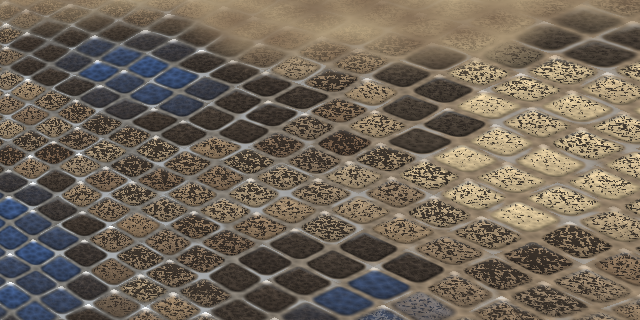
Write a WebGL 2 fragment shader that draws this texture.

```glsl
#version 300 es
precision highp float;
// Reptile skin seen at a slant: a skewed lattice of domed, rounded scales.
// A projective warp makes the scales grow toward the right; soft ellipses set
// the dark and blue markings, and cellular noise adds speckles and wear.
uniform vec2 u_resolution;
out vec4 fragColor;

const vec2 CENTER = vec2(1.08, 0.552);
const vec2 TILT = vec2(0.2, -0.15);
const mat2 LATTICE = mat2(0.122, -0.047, 0.099, 0.055);

const vec3 CHARCOAL = vec3(0.15, 0.13, 0.115);
const vec3 BROWN = vec3(0.43, 0.34, 0.265);
const vec3 TAN = vec3(0.55, 0.48, 0.395);
const vec3 CREAM = vec3(0.78, 0.70, 0.55);
const vec3 BLUE = vec3(0.22, 0.31, 0.47);
const vec3 SILVER = vec3(0.69, 0.71, 0.73);

float hash(vec2 p) {
    return fract(sin(dot(p, vec2(127.1, 311.7))) * 43758.55);
}

// Distance to the nearest scattered point
float cellular(vec2 p) {
    vec2 cell = floor(p);
    float nearest = 2.0;
    for (int y = -1; y <= 1; y++)
        for (int x = -1; x <= 1; x++) {
            vec2 c = cell + vec2(x, y);
            vec2 point = c + vec2(hash(c), hash(c + 37.0));
            nearest = min(nearest, length(p - point));
        }
    return nearest;
}

// Soft-edged ellipse, leaning by slope
float patchMask(vec2 p, vec2 center, vec2 radius, float slope) {
    vec2 d = p - center;
    d.y -= slope * d.x;
    return 1.0 - smoothstep(0.7, 1.15, length(d / radius));
}

float bend(float x) {
    return 0.06 * max(x, 0.0) * max(x, 0.0);
}

vec2 toLattice(vec2 p) {
    vec2 d = p - CENTER;
    d.y += bend(d.x);
    return inverse(LATTICE) * (d / (1.0 + dot(TILT, d)));
}

vec2 fromLattice(vec2 g) {
    vec2 q = LATTICE * g;
    vec2 d = q / (1.0 - dot(TILT, q));
    d.y -= bend(d.x);
    return d + CENTER;
}

float roundedBox(vec2 p, float size, float radius) {
    vec2 d = abs(p) - size + radius;
    return length(max(d, 0.0)) + min(max(d.x, d.y), 0.0) - radius;
}

float darkMarking(vec2 p) {
    float m = patchMask(p, vec2(0.5, 0.76), vec2(0.5, 0.19), -0.2);
    m = max(m, patchMask(p, vec2(0.05, 0.17), vec2(0.33, 0.33), -0.2));
    m = max(m, patchMask(p, vec2(1.02, 0.12), vec2(0.4, 0.16), 0.0));
    m = max(m, patchMask(p, vec2(1.34, 0.69), vec2(0.13, 0.17), 0.0));
    return max(m, 0.8 * patchMask(p, vec2(1.85, 0.87), vec2(0.3, 0.09), 0.0));
}

float blueMarking(vec2 p) {
    float m = patchMask(p, vec2(0.44, 0.76), vec2(0.22, 0.11), -0.15);
    m = max(m, patchMask(p, vec2(0.02, 0.2), vec2(0.24, 0.23), -0.3));
    return max(m, 0.7 * patchMask(p, vec2(1.15, 0.05), vec2(0.22, 0.09), 0.0));
}

// Irregular dark flecks; density sets their reach
float speckles(vec2 g, float density, float soft) {
    vec2 p = g + 0.035 * sin(g.yx * 31.0) + 0.02 * sin(g.yx * 67.0 + 2.0);
    float coarse = cellular(p * 6.0) - density;
    float fine = cellular(p * 13.0 + 5.0) - density * 0.85;
    return 1.0 - smoothstep(-0.06 - soft, 0.09 + soft, min(coarse, fine));
}

vec3 scaleColor(vec2 g, vec2 id, vec2 f, vec2 middle, float blur) {
    float chance = hash(id);
    float pale = patchMask(middle, vec2(1.72, 0.6), vec2(0.55, 0.36), -0.1);
    vec3 col = mix(mix(BROWN, TAN, chance), CREAM, clamp(pale * 0.85 + 0.4 * hash(id + 9.0), 0.0, 1.0));
    col *= 0.9 + 0.25 * cellular(g * 9.0);
    float density = mix(0.2, 0.46, hash(id + 21.0)) - 0.1 * pale;
    density += 0.12 * (f.y - f.x) - 0.45 * dot(f, f);
    col = mix(col, CHARCOAL, 0.85 * speckles(g, density, blur * 0.2));
    float dark = smoothstep(0.3, 0.65, darkMarking(middle) + 0.45 * (chance - 0.5));
    col = mix(col, CHARCOAL * (1.0 + 0.8 * cellular(g * 8.0)), 0.88 * dark);
    float blue = blueMarking(middle) * (0.5 + 0.5 * chance);
    return mix(col, BLUE * (0.75 + 0.5 * cellular(g * 5.0)), blue);
}

void main() {
    vec2 p = gl_FragCoord.xy / u_resolution.y;
    vec2 g = toLattice(p);
    float aa = length(fwidth(g));
    g += 0.025 * sin(g.yx * 2.3 + 1.0);
    vec2 id = floor(g + 0.5);
    vec2 f = g - id;
    vec2 middle = fromLattice(id);
    float blur = max(smoothstep(0.68, 1.0, p.y), 0.5 * smoothstep(0.2, -0.05, p.y));
    float rightward = smoothstep(0.3, 1.6, p.x);
    float up = f.y - f.x;

    // Scale outline: rounder below, more pointed above
    float radius = mix(0.23, 0.09, smoothstep(-0.5, 0.6, up));
    float d = roundedBox(f, 0.445 - 0.02 * rightward, radius);
    float soft = 0.6 * aa + 0.11 * blur;

    // Groove with a broken glossy ridge
    vec3 groove = mix(vec3(0.49, 0.48, 0.46), TAN * 1.04, rightward);
    groove *= 0.85 + 0.3 * cellular(g * 5.0);
    float ridge = smoothstep(0.0, 0.06, d);
    float glint = smoothstep(0.35, 0.9, sin(g.x * 4.1 + 2.0 * sin(g.y * 2.7)) * 0.5 + hash(id + 4.0) * 0.7);
    groove = mix(groove, SILVER, ridge * glint * mix(0.85, 0.5, rightward));

    // Domed scale, lit from above, with a contact shadow and worn rim
    vec3 col = scaleColor(g, id, f, middle, blur);
    col *= 1.02 + 0.22 * up - 0.3 * smoothstep(-0.11, 0.0, d);
    float rim = smoothstep(0.06 + soft, 0.0, abs(d + 0.025)) * smoothstep(0.1, 0.7, up);
    col = mix(col, SILVER, 0.4 * rim * hash(id + 13.0));
    col = mix(col, groove, smoothstep(-soft, soft, d));

    // Bright wet spark near the upper corner
    float spark = smoothstep(0.11 + soft, 0.02, length(f - vec2(-0.43, 0.43)));
    col += 0.4 * spark * step(0.45, hash(id + 31.0)) * mix(1.0, 0.5, rightward);

    // Out-of-focus far edge
    float start = 0.92 - 0.13 * patchMask(p, vec2(1.15, 0.95), vec2(0.55, 0.5), 0.0);
    float haze = smoothstep(start - 0.06, start + 0.12, p.y);
    vec3 far = mix(BROWN, CREAM, 0.25 + 0.7 * cellular(p * vec2(5.0, 11.0)));
    col = mix(col, far, 0.85 * haze);
    fragColor = vec4(clamp(col, 0.0, 1.0), 1.0);
}
```
